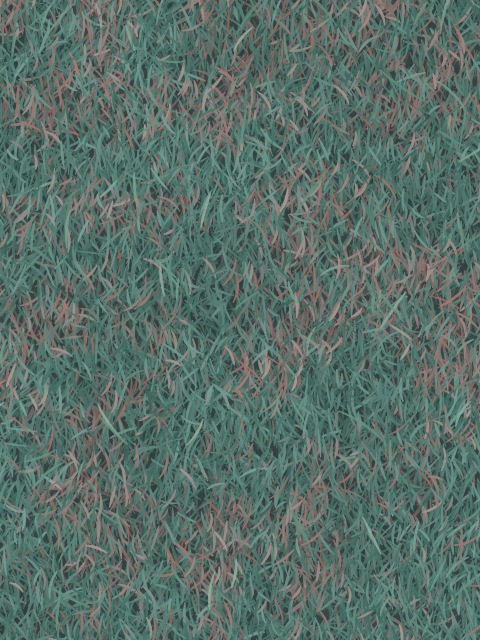
Reproduce this texture procedurally as a WebGL 1 fragment shader.

```glsl
precision highp float;
uniform vec2 u_resolution;

#define LAYERS 16
#define LONG_LAYERS 2
#define CELL 0.040
#define LONG_CELL 0.150
#define BLADE_WIDTH 0.0027
#define SOFTNESS 0.0014
#define LEAN 1.5
#define BEND 0.45
#define DRY_SHARE 0.27
#define LONG_SHARE 0.32
#define PATCH_SCALE 9.0

const vec3 SOIL_DARK = vec3(0.18, 0.25, 0.24);
const vec3 SOIL_WARM = vec3(0.30, 0.30, 0.31);
const vec3 GREEN_DEEP = vec3(0.24, 0.40, 0.36);
const vec3 GREEN_PALE = vec3(0.47, 0.62, 0.58);
const vec3 DRY_BROWN = vec3(0.41, 0.37, 0.37);
const vec3 DRY_STRAW = vec3(0.63, 0.57, 0.55);
const vec3 DRY_RUST = vec3(0.60, 0.42, 0.40);
const vec3 LONG_GREEN = vec3(0.36, 0.57, 0.49);
const vec3 LONG_PALE = vec3(0.64, 0.71, 0.66);

float hash(vec2 p) {
  return fract(sin(dot(p, vec2(127.1, 311.7))) * 43758.5453);
}

vec4 hash4(vec2 p) {
  return vec4(hash(p), hash(p + 19.3), hash(p + 47.7), hash(p + 83.1));
}

float noise(vec2 p) {
  vec2 i = floor(p), f = fract(p);
  f = f * f * (3.0 - 2.0 * f);
  return mix(mix(hash(i), hash(i + vec2(1.0, 0.0)), f.x),
             mix(hash(i + vec2(0.0, 1.0)), hash(i + 1.0), f.x), f.y);
}

// Coverage of a tapered, curved blade centred on the origin
float blade(vec2 p, float angle, float halfLength, float width, float bend) {
  float c = cos(angle), s = sin(angle);
  vec2 q = vec2(c * p.x + s * p.y, c * p.y - s * p.x);
  float t = clamp(q.y / halfLength, -1.0, 1.0);
  q.x -= bend * halfLength * (t * t - 0.33);
  float d = max(abs(q.x) - width * (1.0 - 0.6 * t * t), abs(q.y) - halfLength);
  float soft = max(SOFTNESS, 0.6 / u_resolution.x);
  return 1.0 - smoothstep(-soft, soft, d);
}

// Short turf blade: green, or dry where the patch allows it
vec3 turfColor(vec4 r, float dryness) {
  vec3 green = mix(GREEN_DEEP, GREEN_PALE, r.x * (0.6 + 0.4 * r.y));
  vec3 dry = mix(DRY_BROWN, DRY_STRAW, r.y);
  dry = mix(dry, DRY_RUST, 0.75 * step(0.72, r.w));
  return mix(green, dry, smoothstep(-0.04, 0.04, dryness - r.z));
}

vec3 addTurf(vec3 color, vec2 p, float layer, float dryness) {
  vec2 g = p / CELL + vec2(hash(vec2(layer, 3.1)), hash(vec2(layer, 7.9)));
  vec2 base = floor(g);
  float depthShade = mix(0.80, 1.06, layer / float(LAYERS - 1));
  for (int y = -1; y <= 1; y++) {
    for (int x = -1; x <= 1; x++) {
      vec2 id = base + vec2(float(x), float(y));
      vec4 place = hash4(id + layer * 31.7);
      vec4 look = hash4(id + layer * 13.3 + 151.0);
      vec2 offset = (g - id - place.xy) * CELL;
      float angle = (place.z + place.w - 1.0) * LEAN;
      float halfLength = CELL * mix(0.35, 0.85, look.w);
      float width = BLADE_WIDTH * mix(0.65, 1.2, look.y);
      float cover = blade(offset, angle, halfLength, width, (look.z - 0.5) * BEND);
      color = mix(color, turfColor(look, dryness) * depthShade, cover * 0.92);
    }
  }
  return color;
}

// Scattered long blades and pale stalks on top
vec3 addLong(vec3 color, vec2 p, float layer) {
  vec2 g = p / LONG_CELL + layer * 0.47;
  vec2 base = floor(g);
  for (int y = -1; y <= 1; y++) {
    for (int x = -1; x <= 1; x++) {
      vec2 id = base + vec2(float(x), float(y));
      vec4 place = hash4(id + layer * 57.9 + 311.0);
      vec4 look = hash4(id + layer * 23.1 + 503.0);
      vec2 offset = (g - id - place.xy) * LONG_CELL;
      float halfLength = LONG_CELL * mix(0.16, 0.40, look.y);
      float angle = (place.z + place.w - 1.0) * LEAN;
      float cover = blade(offset, angle, halfLength, BLADE_WIDTH * 1.1, (look.z - 0.5) * 0.3);
      vec3 tint = mix(LONG_GREEN, LONG_PALE, look.w * look.w);
      color = mix(color, tint, cover * step(look.x, LONG_SHARE) * 0.85);
    }
  }
  return color;
}

void main() {
  vec2 p = gl_FragCoord.xy / u_resolution.x;

  // Dry patches and soil
  float patches = 0.6 * noise(p * PATCH_SCALE) + 0.4 * noise(p * PATCH_SCALE * 2.7 + 40.0);
  float dryness = DRY_SHARE * (0.3 + 1.7 * smoothstep(0.3, 0.8, patches));
  vec3 color = mix(SOIL_DARK, SOIL_WARM, noise(p * 70.0) * patches);

  // Turf from the ground up
  for (int i = 0; i < LAYERS; i++) color = addTurf(color, p, float(i), dryness);
  for (int i = 0; i < LONG_LAYERS; i++) color = addLong(color, p, float(i));

  // Broad light variation
  color *= 0.95 + 0.10 * noise(p * 4.0 + 9.0);
  gl_FragColor = vec4(color, 1.0);
}
```
